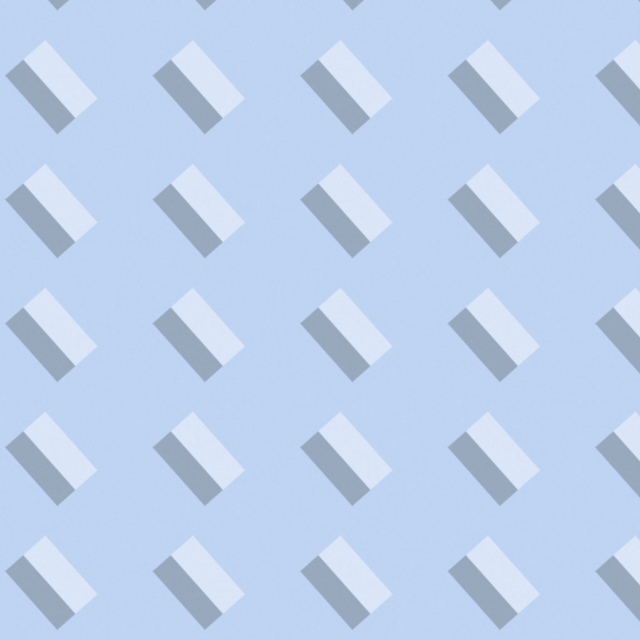
Give the GLSL for this pattern, as a Shadertoy shader.

```glsl
const vec2 PERIOD = vec2(0.2305, 0.1936);
const vec2 FIRST_CENTER = vec2(0.0802, 0.8639);
const vec2 HALF_SIZE = vec2(0.0613, 0.0420);  // along, across the bar
const float SPLIT_OFFSET = -0.0042;
const float TILT = 0.8447;
const float GRAIN_CELLS = 256.0;
const float GRAIN_AMOUNT = 0.008;

const vec3 SKY = vec3(0.745, 0.830, 0.950);
const vec3 PALE = vec3(0.855, 0.900, 0.970);
const vec3 SLATE = vec3(0.595, 0.660, 0.740);

float hash(vec2 p) {
    return fract(sin(dot(p, vec2(127.1, 311.7))) * 43758.5453);
}

// Centres each repeat on the origin
vec2 repeatCell(vec2 p, vec2 period) {
    return (fract(p / period + 0.5) - 0.5) * period;
}

// Turns p so that x runs down the tilted axis
vec2 alignToTilt(vec2 p, float angle) {
    float c = cos(angle), s = sin(angle);
    return vec2(c * p.x - s * p.y, s * p.x + c * p.y);
}

float boxDistance(vec2 p, vec2 halfSize) {
    vec2 d = abs(p) - halfSize;
    return length(max(d, 0.0)) + min(max(d.x, d.y), 0.0);
}

float coverage(float dist, float edge) {
    return 1.0 - smoothstep(-edge, edge, dist);
}

void mainImage(out vec4 fragColor, in vec2 fragCoord) {
    vec2 uv = fragCoord / iResolution.y;
    float edge = max(1.0 / iResolution.y, 0.0018);

    // Two-tone tilted bar in each cell
    vec2 cell = repeatCell(uv - FIRST_CENTER, PERIOD);
    vec2 bar = alignToTilt(cell, TILT);
    vec3 barColor = mix(PALE, SLATE, coverage(bar.y - SPLIT_OFFSET, edge));
    vec3 color = mix(SKY, barColor, coverage(boxDistance(bar, HALF_SIZE), edge));

    // Faint surface grain
    color += (hash(floor(uv * GRAIN_CELLS)) - 0.5) * GRAIN_AMOUNT;

    fragColor = vec4(color, 1.0);
}
```
